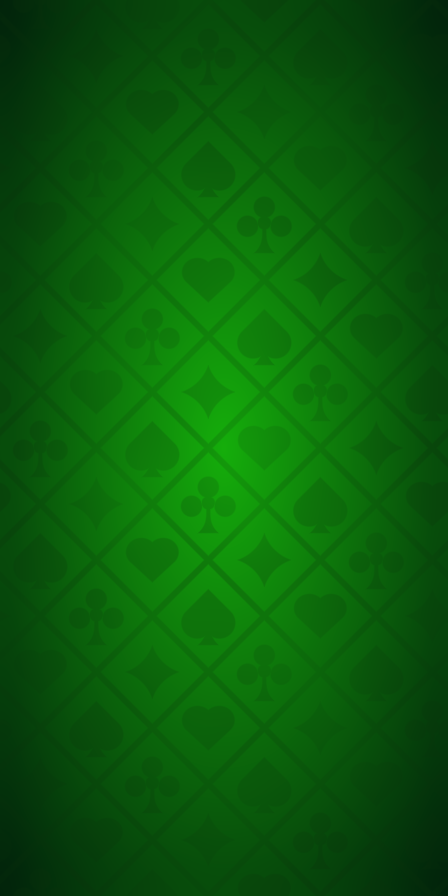
Give the GLSL for this pattern, as a Shadertoy shader.

```glsl
// Green card-table cloth: a diagonal trellis holding diamonds, clubs, spades and hearts
// in rotation. Suits are distance functions on a 45-degree lattice; ink strength drifts
// with wrapping gradient noise, and an elliptical glow lights the middle.

#define REPEATS vec2(4.0, 8.0)          // cells across and down
#define LATTICE_SHIFT vec2(0.36, 0.0)   // centre of the first cell
#define LINE_HALF_WIDTH 0.027
#define INK vec3(0.04, 0.19, 0.04)
#define INK_OPACITY 0.17
#define INK_DRIFT 0.16
#define GLOW_GREEN 0.68                 // green at the centre
#define GLOW_FALLOFF 0.40
#define EDGE_ROUNDING 0.10              // flattens the glow where tiles meet

// Gradient noise that wraps over REPEATS
vec2 gradientAt(vec2 cell) {
    cell = mod(cell, REPEATS);
    float angle = 6.2832 * fract(sin(dot(cell, vec2(127.1, 311.7))) * 4375.5);
    return vec2(cos(angle), sin(angle));
}

float wrappedNoise(vec2 p) {
    vec2 i = floor(p), f = p - i;
    vec2 w = f * f * f * (f * (f * 6.0 - 15.0) + 10.0);
    vec2 e = vec2(1.0, 0.0);
    float low = mix(dot(gradientAt(i), f), dot(gradientAt(i + e.xy), f - e.xy), w.x);
    float high = mix(dot(gradientAt(i + e.yx), f - e.yx), dot(gradientAt(i + e.xx), f - e.xx), w.x);
    return mix(low, high, w.y);
}

// Suits, centred on the origin, in cell units
float heartUnit(vec2 p) {
    p.x = abs(p.x);
    if (p.x + p.y > 1.0) return length(p - vec2(0.25, 0.75)) - 0.3536;
    vec2 toNotch = p - vec2(0.0, 1.0);
    vec2 toSide = p - 0.5 * max(p.x + p.y, 0.0);
    return sqrt(min(dot(toNotch, toNotch), dot(toSide, toSide))) * sign(p.x - p.y);
}

float heart(vec2 p) {
    return 0.37 * heartUnit(vec2(p.x / 0.39, (p.y + 0.20) / 0.36));
}

float flaredStem(vec2 p) {
    float t = clamp((-p.y - 0.06) / 0.20, 0.0, 1.0);
    float side = abs(p.x) - 0.018 - 0.075 * t * t * t;
    return max(side, abs(p.y + 0.13) - 0.13);
}

float spade(vec2 p) {
    float leaf = 0.40 * heartUnit(vec2(p.x, 0.24 - p.y) / 0.40);
    return min(leaf, flaredStem(p));
}

float club(vec2 p) {
    float top = length(p - vec2(0.0, 0.15)) - 0.095;
    float sides = length(vec2(abs(p.x) - 0.15, p.y + 0.02)) - 0.095;
    float joint = length(p - vec2(0.0, 0.01)) - 0.06;
    return min(min(top, sides), min(joint, flaredStem(p)));
}

float diamond(vec2 p) {
    p = abs(p);
    float hollowSide = 0.379 - length(p - 0.36);
    return max(hollowSide, p.x + p.y - 0.24);
}

float suit(float index, vec2 p) {
    if (index < 0.5) return diamond(p);
    if (index < 1.5) return club(p);
    if (index < 2.5) return spade(p);
    return heart(p);
}

// Elliptical light with a level slope at the borders
vec3 cloth(vec2 uv) {
    vec2 p = abs(uv - 0.5) * 2.0;
    vec2 overrun = max(p - 1.0 + EDGE_ROUNDING, 0.0);
    p -= overrun * overrun / (2.0 * EDGE_ROUNDING);
    float green = GLOW_GREEN - GLOW_FALLOFF * length(p);
    return vec3(max(0.14 * (green - 0.1), 0.0), green, 0.043);
}

void mainImage(out vec4 fragColor, in vec2 fragCoord) {
    vec2 uv = fragCoord / iResolution.xy;
    vec2 q = uv * REPEATS;
    float pixel = REPEATS.y / iResolution.y;

    // Diagonal lattice
    vec2 p = q - LATTICE_SHIFT;
    vec2 diagonal = vec2(p.x + p.y, p.x - p.y);
    vec2 id = floor(diagonal + 0.5);
    vec2 f = diagonal - id;
    vec2 local = 0.5 * vec2(f.x + f.y, f.x - f.y);

    // Suit order advances by one along each row and down each column
    float index = mod(2.0 * id.x + 3.0 * id.y + 1.0, 4.0);
    float trellis = (0.5 - max(abs(f.x), abs(f.y))) * 0.7071 - LINE_HALF_WIDTH;
    float shape = min(suit(index, local), trellis);
    float coverage = 1.0 - smoothstep(-pixel, pixel, shape);

    // Uneven ink over the lit cloth
    float opacity = INK_OPACITY + INK_DRIFT * wrappedNoise(q + 0.5);
    vec3 color = mix(cloth(uv), INK, coverage * opacity);
    fragColor = vec4(color, 1.0);
}
```
